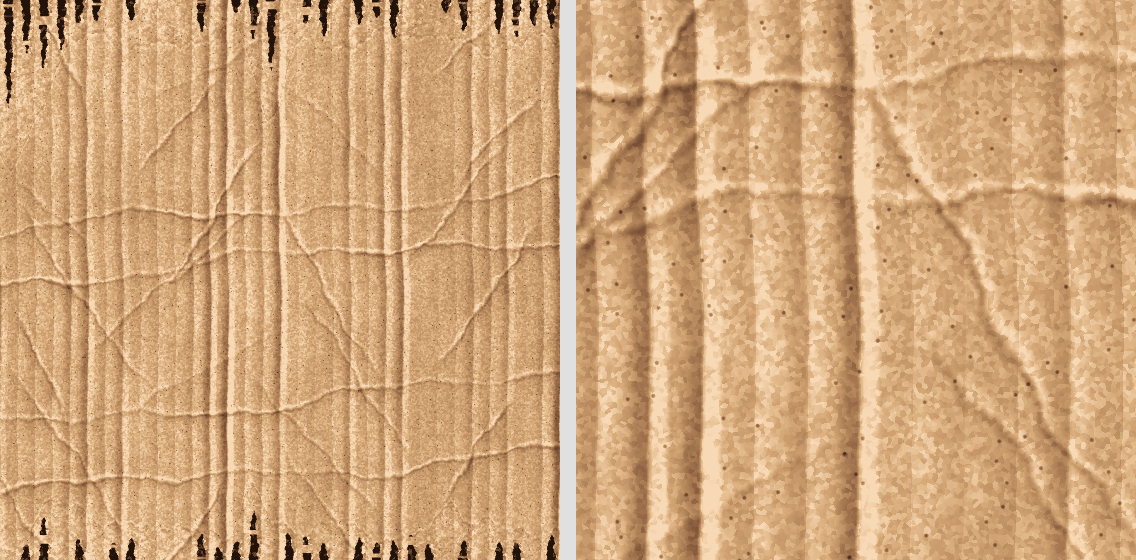
Left, the full canvas; right, a detail of the centre.
Reproduce this texture procedurally as a Shadertoy shader.

```glsl
const float FLUTES = 32.0;
const vec3 HOLLOW = vec3(0.13, 0.07, 0.04);
const vec3 UMBER  = vec3(0.53, 0.36, 0.24);
const vec3 BROWN  = vec3(0.71, 0.53, 0.36);
const vec3 KRAFT  = vec3(0.82, 0.64, 0.45);
const vec3 SAND   = vec3(0.89, 0.73, 0.55);
const vec3 CREAM  = vec3(0.97, 0.85, 0.71);

float hash(vec2 p) {
    vec3 q = fract(p.xyx * 0.1031);
    q += dot(q, q.yzx + 33.33);
    return fract((q.x + q.y) * q.z);
}

float ramp(float a, float b, float x) { return clamp((x - a) / (b - a), 0.0, 1.0); }

float bump(float x, float center, float width) {
    float t = (x - center) / width;
    return exp(-t * t);
}

// Layered sines, about -1 to 1
float wave(float x, float seed) {
    return 0.5 * sin(x + seed) + 0.3 * sin(2.3 * x + seed * 1.7) + 0.2 * sin(4.9 * x + seed * 2.9);
}

// Cellular noise: distance to the nearest point and its random id
vec2 cellular(vec2 p) {
    vec2 cell = floor(p), nearest = vec2(9.0, 0.0);
    for (int j = -1; j <= 1; j++)
    for (int i = -1; i <= 1; i++) {
        vec2 c = cell + vec2(i, j);
        float id = hash(c);
        float d = length(c + vec2(id, hash(c + 57.3)) - p);
        if (d < nearest.x) nearest = vec2(d, hash(c + 13.7));
    }
    return nearest;
}

// Lit crest with a sharp shadow and a soft dip beneath it
float fold(float d, float w) {
    return bump(d, 0.0, w) - 1.15 * bump(d, -1.7 * w, 0.8 * w) - 0.3 * bump(d, -3.5 * w, 3.5 * w);
}

// Corrugation: shaded panels, some with a raised bright stripe
float fluteShade(vec2 p) {
    float x = p.x * FLUTES + 0.12 * wave(p.y * 9.0, 1.0) + 0.03 * wave(p.y * 50.0, 4.0);
    float id = floor(x), f = fract(x);
    float own = pow(hash(vec2(id, 3.0)), 3.0);
    float next = pow(hash(vec2(id + 1.0, 3.0)), 3.0);
    float stripe = smoothstep(0.0, 0.08, f) * (1.0 - smoothstep(0.28, 0.42, f));
    float shadow = smoothstep(0.45, 0.85, f) * (1.0 - smoothstep(0.94, 1.0, f));
    float panel = (0.5 - f) * (0.035 + 0.07 * hash(vec2(id, 8.0)));
    float level = 0.035 * (hash(vec2(id, 15.0)) - 0.5);
    return panel + level + 0.17 * own * stripe * (0.75 + 0.4 * wave(p.y * 7.0, id))
         - 0.28 * next * shadow * (0.75 + 0.4 * wave(p.y * 7.0, id + 1.0));
}

float longCreases(vec2 p) {
    float sum = 0.0;
    for (int i = 0; i < 4; i++) {
        float k = float(i);
        float y = 0.16 + 0.165 * k + 0.05 * sin(4.0 * k) + 0.08 * (p.x - 0.5)
                + 0.025 * wave(p.x * 7.0, k * 2.1) + 0.003 * wave(p.x * 75.0, k);
        float width = 0.0036 + 0.0018 * wave(p.x * 47.0, k);
        sum += fold(p.y - y, width) * (0.65 + 0.4 * wave(p.x * 9.0, k * 3.7));
    }
    return sum;
}

float shortCreases(vec2 p) {
    float sum = 0.0;
    for (int i = 0; i < 22; i++) {
        float k = float(i), h = hash(vec2(k, 21.0));
        vec2 center = fract(k * vec2(0.7549, 0.5698) + vec2(0.3, 0.5));
        float angle = mod(k, 2.0) < 0.5 ? 0.5 + 0.5 * h : -0.75 - 0.45 * h;
        float reach = 0.09 + 0.17 * hash(vec2(k, 33.0));
        vec2 along = vec2(cos(angle), sin(angle)), q = p - center;
        float t = dot(q, along);
        float d = dot(q, vec2(-along.y, along.x)) + 0.01 * wave(t * 14.0, k) + 0.0025 * wave(t * 85.0, k);
        float fade = 1.0 - smoothstep(0.45 * reach, reach, abs(t));
        sum += fold(d, 0.0034 + 0.0016 * wave(t * 45.0, k)) * fade * (0.35 + 0.6 * h);
    }
    return sum;
}

// How far the tears run in from each border
float topReach(float x) { return 0.065 + 0.19 * bump(x, 0.02, 0.07) + 0.13 * bump(x, 0.48, 0.03); }
float bottomReach(float x) {
    return 0.045 + 0.08 * bump(x, 0.45, 0.03) + 0.06 * bump(x, 0.12, 0.06) + 0.05 * bump(x, 0.8, 0.03);
}

// Ragged open slots, one per torn flute
float slots(float px, float edge, bool top) {
    float seed = top ? 11.0 : 47.0;
    float x = px * FLUTES + 0.08 * wave(edge * 110.0, floor(px * FLUTES));
    float id = floor(x), mid = (id + 0.5) / FLUTES;
    float reach = top ? topReach(mid) : bottomReach(mid);
    float torn = step(0.4 - reach * 1.5, hash(vec2(id, seed + 7.0)));
    float depth = max(reach * (0.35 + 0.75 * hash(vec2(id, seed))) * torn, 0.001);
    float halfWidth = 0.31 * pow(max(1.0 - edge / depth, 0.0), 0.35) + 0.05 * wave(edge * 260.0, id) - 0.06;
    float bridge = smoothstep(0.55, 0.65, wave(edge * 50.0, id * 3.0));
    float open = 1.0 - smoothstep(-0.03, 0.03, abs(fract(x) - 0.5) - halfWidth);
    return open * (1.0 - bridge) * smoothstep(0.0, 0.004, depth - edge);
}

vec3 paperColor(float t) {
    vec3 c = mix(HOLLOW, UMBER, ramp(0.13, 0.53, t));
    c = mix(c, BROWN, ramp(0.53, 0.71, t));
    c = mix(c, KRAFT, ramp(0.71, 0.82, t));
    c = mix(c, SAND, ramp(0.82, 0.89, t));
    return mix(c, CREAM, ramp(0.89, 0.97, t));
}

void mainImage(out vec4 fragColor, in vec2 fragCoord) {
    vec2 p = fragCoord / iResolution.xy;
    bool top = p.y > 0.5;
    float edge = top ? 1.0 - p.y : p.y;

    // Paper grain, blotches and dark specks
    float fine = cellular(p * 330.0).y - 0.5;
    float coarse = cellular(p * 170.0 + 9.0).y - 0.5;
    float blotch = 0.48 - cellular(p * vec2(11.0, 6.0) + 0.3 * wave(p.y * 20.0, 3.0)).x;
    vec2 speck = cellular(p * 60.0);
    float tone = 0.829 + 0.125 * fine + 0.045 * coarse + 0.06 * blotch;
    tone += 0.02 * wave(p.x * 8.0 + 2.0 * wave(p.y * 6.0, 2.0), 5.0);
    tone -= 0.3 * step(0.75, speck.y) * (1.0 - smoothstep(0.03, 0.1, speck.x));

    // Corrugation and creases
    tone += fluteShade(p) + 0.16 * longCreases(p) + 0.15 * shortCreases(p);

    // Peeled outer ply with a pale lip
    float reach = top ? topReach(p.x) : bottomReach(p.x);
    float limit = reach * 1.15 + 0.025 * wave(p.x * 21.0, 2.0) + 0.009 * wave(p.x * 90.0, 6.0);
    float peeled = 1.0 - smoothstep(-0.002, 0.003, edge - limit + 0.006 * coarse);
    float pulp = wave(p.x * 150.0 + 2.0 * wave(p.y * 90.0, 1.0), 4.0 * wave(p.y * 60.0, 2.0));
    tone += peeled * (0.025 + 0.045 * pulp + 0.05 * coarse) + 0.06 * fold(edge - limit, 0.003);

    // Open slots with a frayed rim
    float slot = slots(p.x, edge, top);
    float rim = slots(p.x - 0.006, edge, top) * (1.0 - slot);
    tone += rim * (0.03 + 0.3 * coarse);
    float fuzz = 0.11 + 0.3 * smoothstep(0.25, 0.5, coarse + 0.3 * fine);
    tone = mix(tone, fuzz, slot);

    fragColor = vec4(paperColor(tone), 1.0);
}
```
